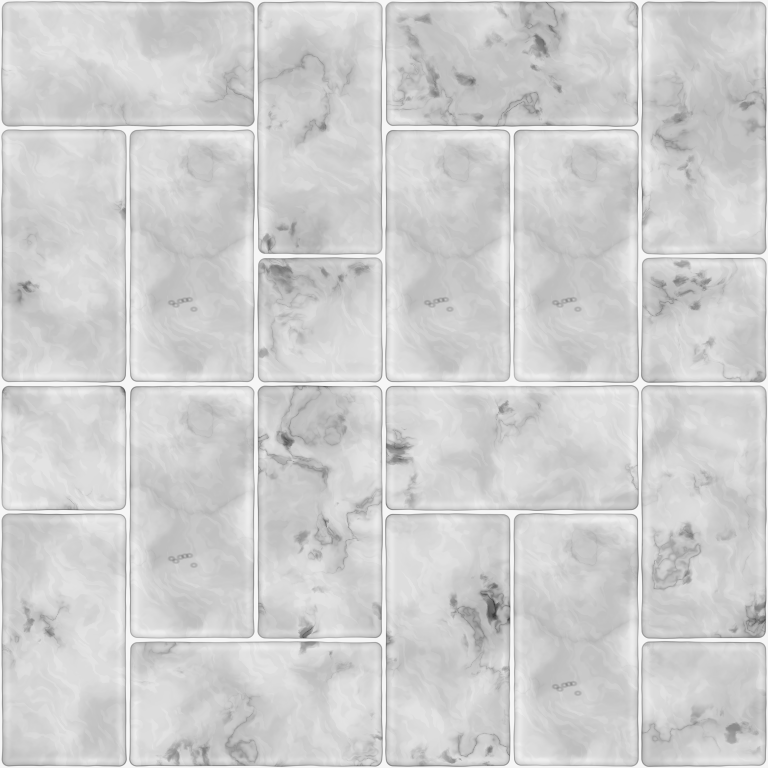
Write a WebGL 2 fragment shader that draws this texture.

```glsl
#version 300 es
precision highp float;
// Pale grey marble pavers with rounded, slightly ragged edges and white joints.
// A 3 by 3 cell block of four oblong slabs and one square repeats 2 by 2, one block
// turned half round; each slab gets its own seeded clouds, veins and flakes.

#define CELLS 6.0          // cells across the canvas
#define JOINT 0.017        // half width of the joint, in cells
#define CORNER 0.055       // corner radius of a slab
#define RAGGED 0.012       // wander of the slab edges
#define GROUT 0.965
#define CLOUD_DARK 0.755
#define CLOUD_LIGHT 0.875
#define VEIN_DEPTH 0.17
#define FLAKE_DEPTH 0.026
#define RIM_LIGHT 0.045

uniform vec2 u_resolution;
out vec4 fragColor;

float hash(vec2 p) {
    vec3 h = fract(vec3(p.xyx) * 0.1031);
    h += dot(h, h.yzx + 33.33);
    return fract((h.x + h.y) * h.z);
}

float noise(vec2 p) {
    vec2 i = floor(p), f = fract(p);
    f = f * f * (3.0 - 2.0 * f);
    return mix(mix(hash(i), hash(i + vec2(1, 0)), f.x),
               mix(hash(i + vec2(0, 1)), hash(i + vec2(1, 1)), f.x), f.y);
}

float fbm(vec2 p) {
    float sum = 0.0, amp = 0.52;
    for (int k = 0; k < 5; k++) {
        sum += amp * noise(p);
        p = mat2(1.6, 1.2, -1.2, 1.6) * p + 7.3;
        amp *= 0.5;
    }
    return sum;
}

float roundedBox(vec2 p, vec2 halfSize, float radius) {
    vec2 d = abs(p) - halfSize + radius;
    return length(max(d, 0.0)) + min(max(d.x, d.y), 0.0) - radius;
}

// Finds the slab of a block that holds p: centre in xy, half size in zw
vec4 slabAt(vec2 p) {
    if (p.x < 2.0) {
        return p.y > 2.0 ? vec4(1.0, 2.5, 1.0, 0.5)
                         : vec4(floor(p.x) + 0.5, 1.0, 0.5, 1.0);
    }
    return p.y > 1.0 ? vec4(2.5, 2.0, 0.5, 1.0) : vec4(2.5, 0.5, 0.5, 0.5);
}

// Clouds, diagonal flakes and patchy veins
float marble(vec2 p, float veining) {
    vec2 warp = vec2(fbm(p * 2.5 + 11.0), fbm(p * 2.5 + 47.0)) - 0.5;
    float cloud = fbm(p * 2.4 + warp * 1.3);
    float tone = mix(CLOUD_DARK, CLOUD_LIGHT, smoothstep(0.2, 0.74, cloud));

    vec2 along = mat2(0.8, -0.6, 0.6, 0.8) * p + warp * 0.5;
    float flake = noise(along * vec2(22.0, 9.0)) * 0.7 + noise(along * vec2(41.0, 17.0)) * 0.3;
    tone += FLAKE_DEPTH * (smoothstep(0.5, 0.68, flake) - 0.35);

    float patchy = smoothstep(0.46, 0.68, fbm(p * 1.9 + 83.0));
    float ridge = abs(fbm(p * 2.2 + warp * 1.8 + 29.0) - 0.5);
    float vein = exp(-ridge * 42.0) + 0.35 * exp(-ridge * 11.0);
    float pits = smoothstep(0.63, 0.8, fbm(p * 7.0 + warp * 2.0 + 61.0));
    return tone - veining * patchy * (VEIN_DEPTH * vein + 0.3 * pits);
}

// Marks of the recurring slab: one long vein, a pale patch and a cluster of pits
float recurringMarks(vec2 q) {
    float bend = (fbm(q * 3.0 + 19.0) - 0.5) * 0.3;
    float off = abs(q.y - 0.1 + 0.12 * cos(q.x * 6.0) + bend);
    float marks = -0.055 * exp(-off * 38.0) * smoothstep(-0.6, 0.4, q.x + 0.3);
    float pale = length((q - vec2(-0.08, -0.52)) * vec2(1.0, 1.3)) + bend;
    marks += 0.035 * smoothstep(0.24, 0.14, pale);
    for (int k = 0; k < 6; k++) {
        float n = float(k);
        vec2 spot = vec2(-0.16 + 0.035 * n, -0.34 - 0.09 * hash(vec2(n, 5.0)));
        float ring = abs(length((q - spot) * vec2(0.8, 1.1)) - 0.014);
        marks -= 0.12 * smoothstep(0.016, 0.0, ring);
    }
    return marks;
}

void main() {
    vec2 p = gl_FragCoord.xy / u_resolution * CELLS;
    float pixel = CELLS / min(u_resolution.x, u_resolution.y);

    // Layout: the lower left block is turned by half a circle
    vec2 block = floor(p / 3.0), local = p - block * 3.0;
    float turn = block.x + block.y < 0.5 ? -1.0 : 1.0;
    if (turn < 0.0) local = 3.0 - local;
    vec4 slab = slabAt(local);
    vec2 q = (local - slab.xy) * turn;
    bool inPair = local.x < 2.0 && local.y < 2.0;
    bool recurring = inPair && (local.x >= 1.0 || block.x * block.y > 0.5);

    // Stone, seeded per slab; recurring slabs share one seed
    vec2 id = recurring ? vec2(3.0, 8.0) : block * 3.0 + slab.xy + 20.0;
    vec2 seed = 40.0 * vec2(hash(id), hash(id + 9.7));
    float stone = marble(q + seed, recurring ? 0.2 : mix(0.6, 1.15, hash(id + 4.1)));
    if (recurring) stone += recurringMarks(q);

    // Edge: pale worn rim, shaded lip and a thin outline against the joint
    float wander = noise(p * 5.0) * 0.7 + noise(p * 16.0) * 0.3 - 0.5;
    float dist = roundedBox(q, slab.zw - JOINT, CORNER) + RAGGED * wander;
    float depth = max(-dist, 0.0);
    stone += RIM_LIGHT * exp(-pow((depth - 0.042) / 0.026, 2.0));
    stone -= 0.09 * exp(-depth * 75.0);
    float tone = mix(stone, GROUT, smoothstep(-pixel, pixel, dist));
    float lineWidth = max(0.009, pixel);
    tone -= 0.2 * (0.6 + 0.8 * noise(p * 4.0 + 31.0)) * smoothstep(lineWidth, 0.0, abs(dist));

    fragColor = vec4(vec3(clamp(tone, 0.0, 1.0)), 1.0);
}
```
